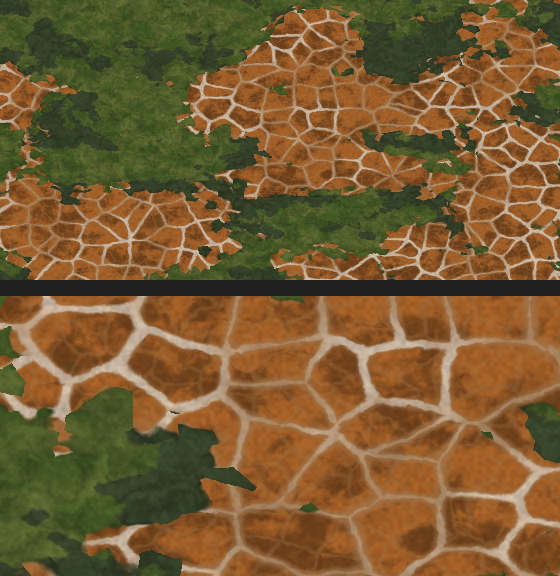
Top: the whole. Bottom: its middle third, enlarged.
Give the GLSL for this texture, as a Shadertoy shader.

```glsl
// Cracked rust-brown ground with pale veins, showing through patches of green moss.
// Cellular noise gives the veins and the angular patch outlines;
// layered value noise gives the patch layout, the dark moss and the mottling.

vec2 hash2(vec2 p) {
    vec3 q = fract(p.xyx * vec3(0.1031, 0.1030, 0.0973));
    q += dot(q, q.yzx + 33.33);
    return fract((q.xx + q.yz) * q.zy);
}

float valueNoise(vec2 p) {
    vec2 i = floor(p), f = fract(p);
    f = f * f * (3.0 - 2.0 * f);
    vec2 e = vec2(0.0, 1.0);
    return mix(mix(hash2(i).x, hash2(i + e.yx).x, f.x),
               mix(hash2(i + e.xy).x, hash2(i + e.yy).x, f.x), f.y);
}

float fbm(vec2 p) {
    float sum = 0.0, amp = 0.52;
    for (int i = 0; i < 5; i++) {
        sum += amp * valueNoise(p);
        p = mat2(0.96, 0.28, -0.28, 0.96) * p * 2.03 + 17.3;
        amp *= 0.5;
    }
    return sum;
}

// x: distance to the nearest cell border, y: to the second nearest, z: random cell value
vec3 cells(vec2 p) {
    vec2 base = floor(p), f = fract(p), home = vec2(0.0), toHome = vec2(0.0);
    float best = 9.0;
    for (int y = -1; y <= 1; y++)
    for (int x = -1; x <= 1; x++) {
        vec2 g = vec2(x, y);
        vec2 r = g + hash2(base + g) - f;
        if (dot(r, r) < best) { best = dot(r, r); home = g; toHome = r; }
    }
    vec2 border = vec2(9.0);
    for (int y = -2; y <= 2; y++)
    for (int x = -2; x <= 2; x++) {
        if (x == 0 && y == 0) continue;
        vec2 g = home + vec2(x, y);
        vec2 r = g + hash2(base + g) - f;
        float d = dot(0.5 * (r + toHome), normalize(r - toHome));
        border = d < border.x ? vec2(d, border.x) : vec2(border.x, min(border.y, d));
    }
    return vec3(border, hash2(base + home + 71.0).y);
}

void mainImage(out vec4 fragColor, in vec2 fragCoord) {
    vec2 p = fragCoord / iResolution.y;
    float grain = valueNoise(p * 210.0 + 5.0) - 0.5;
    float mottle = fbm(p * vec2(24.0, 32.0) + 40.0);
    vec2 wobble = vec2(fbm(p * 26.0 + 3.0), fbm(p * 26.0 + 60.0)) - 0.5;

    // Patch layout: broad flat islands with chipped, angular rims
    vec2 chipPos = p + wobble * 0.02;
    float chips = cells(chipPos * vec2(23.0, 34.0) + 9.0).z - 0.5;
    float ground = fbm(p * vec2(2.7, 4.6) + vec2(11.0, 4.0)) + 0.13 * chips
                 + 0.05 * (mottle - 0.5) - 0.503;
    float groundMask = smoothstep(-0.007, 0.007, ground);

    // Moss: mid green with darker, ragged horizontal drifts
    float drift = fbm(p * vec2(5.5, 10.0) + 90.0) + 0.35 * (mottle - 0.5);
    float darkMoss = smoothstep(0.515, 0.56, drift + 0.06 * chips);
    float fibre = fbm(p * vec2(50.0, 85.0) + wobble * 6.0) - 0.5;
    vec3 moss = mix(vec3(0.245, 0.325, 0.135), vec3(0.335, 0.375, 0.175),
                    smoothstep(0.3, 0.7, mottle));
    moss = mix(moss, vec3(0.19, 0.235, 0.155), darkMoss * 0.9);
    moss *= 1.0 + 0.55 * fibre + 0.14 * grain;

    // Bare ground: rusty plates, each with its own tone
    vec3 vein = cells((p + wobble * 0.015) * vec2(10.5, 14.5));
    float tone = mottle + 0.25 * (vein.z - 0.5) + 0.45 * fibre;
    vec3 earth = mix(vec3(0.43, 0.25, 0.105), vec3(0.635, 0.37, 0.15),
                     smoothstep(0.27, 0.66, tone));
    earth *= 1.0 + 0.16 * grain;

    // Faint hairlines inside the plates
    float hair = cells((p + wobble * 0.03) * vec2(21.0, 27.0) + 30.0).x;
    earth = mix(earth, vec3(0.62, 0.45, 0.27), 0.3 * (1.0 - smoothstep(0.02, 0.09, hair)));

    // Tan halo, then chalky veins that thicken at junctions
    float strength = smoothstep(0.32, 0.62, fbm(p * 7.0 + 130.0));
    float junction = 1.0 - smoothstep(0.03, 0.22, vein.y);
    float halo = 1.0 - smoothstep(0.02, 0.13 + 0.07 * junction, vein.x);
    earth = mix(earth, vec3(0.62, 0.46, 0.30), halo * 0.7);
    float width = 0.018 + 0.035 * strength + 0.045 * junction * strength;
    float chalk = 1.0 - smoothstep(width * 0.5, width + 0.03, vein.x + 0.09 * fibre);
    vec3 chalkTone = vec3(0.80, 0.74, 0.67) * (1.0 + 0.25 * fibre + 0.12 * grain);
    earth = mix(earth, chalkTone, chalk * (0.3 + 0.6 * strength));

    // Worn tan rim on the ground, thin shade on the moss beside it
    float rim = 1.0 - smoothstep(0.0, 0.035, ground);
    earth = mix(earth, vec3(0.60, 0.46, 0.31), rim * 0.5 * smoothstep(0.4, 0.6, mottle));
    moss *= 1.0 - 0.15 * smoothstep(-0.03, 0.0, ground);

    fragColor = vec4(clamp(mix(moss, earth, groundMask), 0.0, 1.0), 1.0);
}
```
